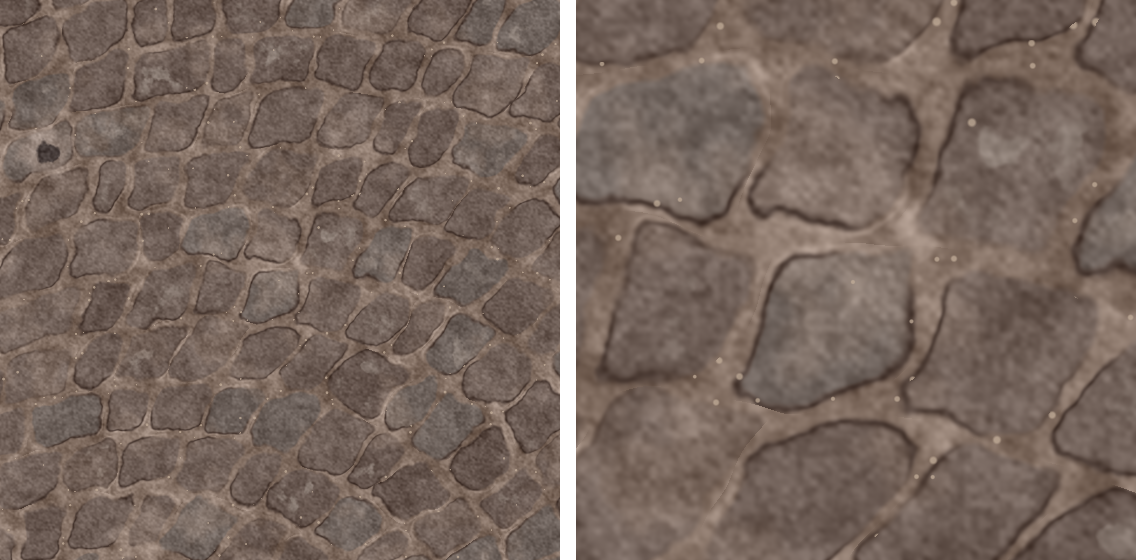
Left: the whole. Right: its middle third, enlarged.
Reproduce this texture procedurally as a Shadertoy shader.

```glsl
// Worn brown cobblestones laid in curved rows with sandy joints
float hash(vec2 p) {
    vec3 h = fract(p.xyx * 0.1031);
    h += dot(h, h.yzx + 33.33);
    return fract((h.x + h.y) * h.z);
}

float noise(vec2 p) {
    vec2 i = floor(p), f = fract(p);
    f = f * f * (3.0 - 2.0 * f);
    return mix(mix(hash(i), hash(i + vec2(1, 0)), f.x),
               mix(hash(i + vec2(0, 1)), hash(i + vec2(1, 1)), f.x), f.y);
}

float fbm(vec2 p) {
    float sum = 0.0, amp = 0.533;
    for (int i = 0; i < 4; i++) {
        sum += amp * noise(p);
        p = mat2(1.6, 1.2, -1.2, 1.6) * p + 17.3;
        amp *= 0.5;
    }
    return sum;
}

// Irregular joint position between two stones of a row
float jointAt(float column, float row) {
    return column + 0.42 * (hash(vec2(column + 50.0, row)) - 0.5);
}

float roundBox(vec2 p, vec2 halfSize, float radius) {
    vec2 d = abs(p) - halfSize + radius;
    return length(max(d, 0.0)) + min(max(d.x, d.y), 0.0) - radius;
}

void mainImage(out vec4 fragColor, in vec2 fragCoord) {
    vec2 uv = fragCoord / iResolution.y;
    const float pitch = 0.103;

    // Rows bend around a centre below the canvas
    vec2 p = uv + 0.045 * (vec2(fbm(uv * 6.0), fbm(uv * 6.0 + 40.0)) - 0.5)
                + 0.013 * (vec2(noise(uv * 24.0), noise(uv * 24.0 + 70.0)) - 0.5);
    vec2 d = p - vec2(0.2 + 0.4 * p.y, -0.6);
    float radial = length(d) / pitch;
    float row = floor(radial);
    float arc = atan(d.x, d.y) * (row + 0.5) / 0.98 + 7.3 * hash(vec2(row, 9.0));
    float column = floor(arc);
    if (arc < jointAt(column, row)) column -= 1.0;
    else if (arc > jointAt(column + 1.0, row)) column += 1.0;
    float left = jointAt(column, row), right = jointAt(column + 1.0, row);

    // One slightly turned, rounded stone per cell
    vec2 id = vec2(column + 80.0, row);
    vec2 q = vec2(arc - 0.5 * (left + right), radial - row - 0.5) * pitch;
    float turn = 0.26 * (hash(id + 11.0) - 0.5);
    q = mat2(cos(turn), sin(turn), -sin(turn), cos(turn)) * q;
    vec2 inset = mix(vec2(0.004), vec2(0.012), vec2(hash(id + 21.0), hash(id + 31.0)));
    vec2 halfSize = vec2(0.5 * (right - left), 0.5) * pitch - inset;
    float dist = roundBox(q, halfSize, mix(0.014, 0.028, hash(id + 41.0)));
    dist += 0.012 * (fbm(uv * 32.0) - 0.5) + 0.003 * (noise(uv * 110.0) - 0.5);
    float stone = smoothstep(0.003, -0.003, dist);

    // Surface textures
    float grain = noise(uv * 240.0) - 0.5;
    float streak = noise(mat2(0.8, 0.6, -0.6, 0.8) * uv * vec2(150.0, 260.0)) - 0.5;
    float mottle = fbm(uv * 45.0) - 0.5;
    float stain = fbm(uv * 13.0 + 5.0);

    vec3 sand = vec3(0.515, 0.437, 0.388) + 0.30 * mottle + 0.12 * (stain - 0.5);
    vec3 face = mix(vec3(0.405, 0.341, 0.312), vec3(0.455, 0.392, 0.361), hash(id + 51.0));
    face = mix(face, vec3(0.425, 0.393, 0.374), 0.6 * step(0.72, hash(id + 61.0)));
    face += 0.16 * mottle + 0.10 * (stain - 0.5);

    // Pale lichen and dirt covering some stones
    float lichen = smoothstep(0.56, 0.74, fbm(uv * 38.0 + 90.0))
                 * smoothstep(0.45, 0.9, hash(id + 71.0)) * smoothstep(0.0, -0.02, dist);
    face = mix(face, vec3(0.61, 0.56, 0.525), 0.65 * lichen);
    float buried = 0.75 * smoothstep(0.72, 0.95, hash(id + 81.0));
    float dirt = max(buried * smoothstep(0.30, 0.60, fbm(uv * 24.0 + 30.0)),
                     0.6 * smoothstep(0.55, 0.75, stain));
    vec3 color = mix(sand, face, stone * (1.0 - 0.75 * dirt));

    // Broken dark crevices, strongest below and left of the stones
    float side = dot(normalize(q + 1e-5), normalize(vec2(-0.4, -1.0)));
    float broken = smoothstep(0.32, 0.66, noise(uv * 17.0 + 8.0) + 0.20 * side);
    float crevice = exp(-pow((dist - 0.001) / 0.0027, 2.0)) * broken * (1.0 - 0.7 * buried);
    color = mix(color, vec3(0.235, 0.175, 0.152), 0.75 * crevice);
    float rim = exp(-pow((dist - 0.006) / 0.003, 2.0));
    color += 0.07 * rim * smoothstep(0.5, 0.75, noise(uv * 21.0 + 60.0));

    // Pale worn patch with a dark hole
    vec2 hole = uv - vec2(0.085, 0.727);
    float spot = length(hole * vec2(1.0, 1.15)) + 0.035 * (fbm(uv * 40.0 + 3.0) - 0.5);
    color = mix(color, vec3(0.62, 0.55, 0.51) + 0.25 * mottle, 0.8 * smoothstep(0.065, 0.03, spot));
    color = mix(color, vec3(0.27, 0.23, 0.22), smoothstep(0.024, 0.014, spot));

    // Fine grain and bright grit, mostly in the joints
    color += 0.085 * grain + 0.075 * streak;
    vec2 cell = floor(uv * 85.0);
    vec2 offset = 0.4 * (vec2(hash(cell + 7.0), hash(cell + 19.0)) - 0.5);
    float gritSize = mix(0.12, 0.30, hash(cell + 43.0));
    float grit = smoothstep(gritSize, 0.4 * gritSize, length(fract(uv * 85.0) - 0.5 - offset));
    grit *= step(mix(0.91, 0.992, stone), hash(cell + 29.0));
    color = mix(color, vec3(0.76, 0.68, 0.60), 0.75 * grit);

    fragColor = vec4(clamp(color, 0.0, 1.0), 1.0);
}
```
